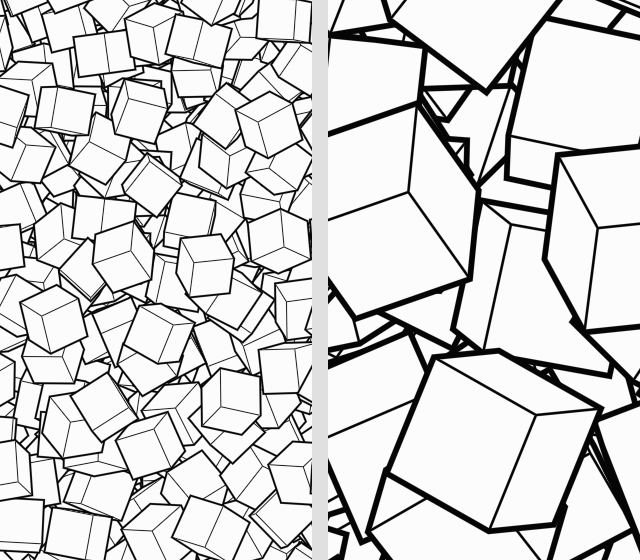
Left: the whole. Right: its middle third, enlarged.
Write a Shadertoy shader that draws this pattern.

```glsl
// Draws a dense heap of tumbled white cubes in black line art.

const vec3 PAPER = vec3(0.99);
const vec3 INK = vec3(0.02);
const int LAYERS = 8;
const float CELL = 0.22;          // grid spacing, in canvas widths
const float JITTER = 0.8;         // share of a cell a cube may wander
const float OUTLINE = 0.0031;     // half width of silhouette strokes
const float CREASE = 0.0014;      // half width of inner edges

vec3 hash3(vec3 p) {
    p = fract(p * vec3(0.1031, 0.1030, 0.0973));
    p += dot(p, p.yxz + 33.33);
    return fract((p.xxy + p.yxx) * p.zyx);
}

// Uniformly distributed rotation from three random values.
mat3 randomRotation(vec3 r) {
    vec2 angle = 6.28318 * r.yz;
    vec4 q = vec4(sqrt(1.0 - r.x) * vec2(sin(angle.x), cos(angle.x)),
                  sqrt(r.x) * vec2(sin(angle.y), cos(angle.y)));
    vec3 u = q.xyz;
    mat3 cross3 = mat3(0.0, u.z, -u.y, -u.z, 0.0, u.x, u.y, -u.x, 0.0);
    return mat3(1.0) + 2.0 * q.w * cross3 + 2.0 * cross3 * cross3;
}

float segmentDistance(vec2 p, vec2 a, vec2 b) {
    vec2 ab = b - a;
    return length(p - a - ab * clamp(dot(p - a, ab) / dot(ab, ab), 0.0, 1.0));
}

// Distance to the pair of silhouette edges parallel to one cube axis.
float slabDistance(vec2 p, vec2 axis, vec2 side1, vec2 side2) {
    vec2 normal = vec2(-axis.y, axis.x) / max(length(axis), 1e-5);
    return abs(dot(p, normal)) - abs(dot(side1, normal)) - abs(dot(side2, normal));
}

// Half edge projected to the canvas, flipped to point at the viewer.
vec2 projectAxis(vec3 axis, float halfEdge) {
    return axis.xy * halfEdge * (axis.z < 0.0 ? -1.0 : 1.0);
}

float coverage(float d, float blur) {
    return 1.0 - smoothstep(-blur, blur, d);
}

// Paints one cube over the colour below it.
vec3 paintCube(vec3 below, vec2 p, mat3 turn, float halfEdge, float blur) {
    vec2 a = projectAxis(turn[0], halfEdge);
    vec2 b = projectAxis(turn[1], halfEdge);
    vec2 c = projectAxis(turn[2], halfEdge);

    float body = max(slabDistance(p, a, b, c),
                 max(slabDistance(p, b, c, a), slabDistance(p, c, a, b)));

    // Three visible edges meet at the nearest corner.
    vec2 corner = a + b + c;
    float crease = min(segmentDistance(p, corner, corner - 2.0 * a),
                   min(segmentDistance(p, corner, corner - 2.0 * b),
                       segmentDistance(p, corner, corner - 2.0 * c)));

    float ink = max(coverage(-body - OUTLINE, blur), coverage(crease - CREASE, blur));
    return mix(below, mix(PAPER, INK, ink), coverage(body - OUTLINE, blur));
}

// Paints one layer of cubes scattered on a jittered grid.
vec3 paintLayer(vec3 below, vec2 p, float layer, float height, float blur) {
    vec2 offset = layer * vec2(0.137, 0.091);
    vec2 home = floor((p + offset) / CELL);
    for (int y = -1; y <= 1; y++) {
        for (int x = -1; x <= 1; x++) {
            vec2 cell = home + vec2(x, y);
            vec3 place = hash3(vec3(cell + 40.0, layer * 7.0 + 3.0));
            vec3 spin = hash3(vec3(cell + 90.0, layer * 11.0 + 5.0));
            vec2 center = (cell + 0.5 + JITTER * (place.xy - 0.5)) * CELL - offset;
            // Cubes grow slightly towards the bottom of the heap.
            float edge = mix(0.149, 0.128, center.y / height) * mix(0.96, 1.04, place.z);
            below = paintCube(below, p - center, randomRotation(spin), 0.5 * edge, blur);
        }
    }
    return below;
}

void mainImage(out vec4 fragColor, in vec2 fragCoord) {
    vec2 p = fragCoord / iResolution.x;
    float height = iResolution.y / iResolution.x;
    float blur = 0.75 / iResolution.x;

    // Stack the layers from back to front.
    vec3 color = PAPER;
    for (int i = 0; i < LAYERS; i++) {
        color = paintLayer(color, p, float(i), height, blur);
    }
    fragColor = vec4(color, 1.0);
}
```
